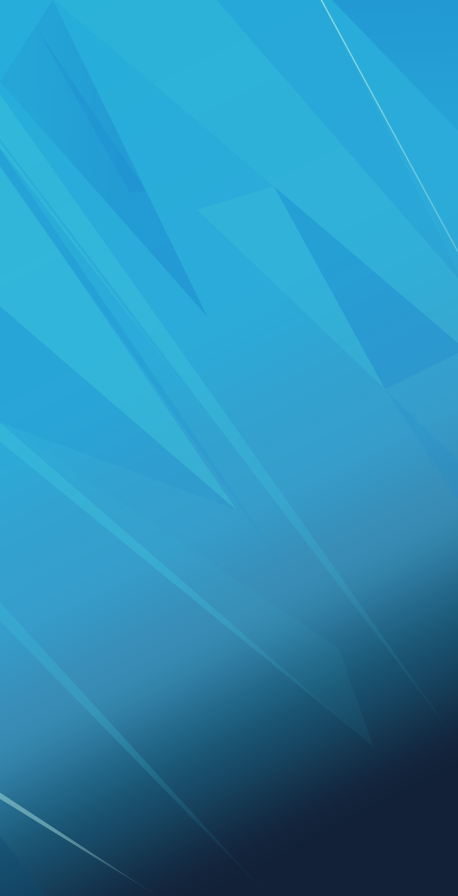
A Shadertoy shader for this background:

```glsl
// Blue backdrop of slanted translucent shards and light rays, falling to navy at the lower right.
#define CANVAS_ASPECT 0.5117
#define DUSK_SLOPE 0.51
#define RAY_STRENGTH 0.42
#define LIGHT vec3(0.24, 0.77, 0.86)
#define SHADE vec3(0.11, 0.54, 0.81)
#define GLINT vec3(0.72, 0.93, 0.90)

float cross2(vec2 a, vec2 b) { return a.x * b.y - a.y * b.x; }

// Signed distance to the line through a and b.
float edgeDistance(vec2 p, vec2 a, vec2 b) {
    return cross2(normalize(b - a), p - a);
}

// Smooth coverage of a triangle, for either winding.
float shard(vec2 p, vec2 a, vec2 b, vec2 c) {
    float winding = -sign(cross2(b - a, c - a));
    float d = max(edgeDistance(p, a, b) * winding,
              max(edgeDistance(p, b, c) * winding,
                  edgeDistance(p, c, a) * winding));
    return clamp(0.5 - d * iResolution.y, 0.0, 1.0);
}

// Narrow wedge from the left side, fading towards its tip.
float ray(vec2 p, float top, float bottom, vec2 tip) {
    float fade = 1.0 - 0.85 * smoothstep(0.3, 1.0, p.x / tip.x);
    return fade * shard(p, vec2(-0.001, top), vec2(-0.001, bottom), tip);
}

// Smooth line whose brightness fades from a to b.
float glint(vec2 p, vec2 a, vec2 b, float halfWidth) {
    vec2 ab = b - a;
    float t = clamp(dot(p - a, ab) / dot(ab, ab), 0.0, 1.0);
    float d = length(p - a - ab * t) - halfWidth;
    return clamp(0.5 - d * iResolution.y, 0.0, 1.0) * mix(1.0, 0.5, t);
}

// Slanted gradient from sky cyan to navy.
vec3 background(vec2 p) {
    float s = 1.0 - p.y + DUSK_SLOPE * p.x;
    vec3 c = mix(vec3(0.15, 0.68, 0.85), vec3(0.17, 0.67, 0.85), smoothstep(0.0, 0.5, s));
    c = mix(c, vec3(0.21, 0.62, 0.80), smoothstep(0.45, 0.70, s));
    c = mix(c, vec3(0.22, 0.55, 0.71), smoothstep(0.68, 0.83, s));
    c = mix(c, vec3(0.10, 0.34, 0.46), smoothstep(0.81, 0.98, s));
    return mix(c, vec3(0.07, 0.13, 0.22), smoothstep(0.93, 1.12, s));
}

void mainImage(out vec4 fragColor, in vec2 fragCoord) {
    vec2 p = fragCoord / iResolution.xy * vec2(CANVAS_ASPECT, 1.0);
    vec3 col = background(p);

    // Broad shards at the upper right
    float band = shard(p, vec2(0.06, 1.001), vec2(0.241, 1.001), vec2(0.754, 0.411));
    col = mix(col, LIGHT, 0.22 * band);
    float gap = shard(p, vec2(0.241, 1.001), vec2(0.359, 1.001), vec2(0.52, 0.68));
    col = mix(col, SHADE, 0.12 * gap);
    float corner = shard(p, vec2(0.37, 1.001), vec2(0.53, 1.001), vec2(0.53, 0.835));
    col = mix(col, SHADE, corner * mix(0.25, 0.55, smoothstep(0.85, 1.0, p.y)));
    float facet = shard(p, vec2(0.306, 0.792), vec2(0.52, 0.61), vec2(0.43, 0.566));
    col = mix(col, SHADE, 0.36 * facet);
    float lowerFacet = shard(p, vec2(0.43, 0.566), vec2(0.52, 0.478), vec2(0.52, 0.43));
    col = mix(col, SHADE, 0.22 * lowerFacet);
    float blade = shard(p, vec2(0.22, 0.766), vec2(0.306, 0.792), vec2(0.43, 0.566));
    col = mix(col, LIGHT, 0.28 * blade);

    // Dark spike and its inner fold at the upper left
    float spike = shard(p, vec2(0.059, 1.0), vec2(0.0, 0.909), vec2(0.232, 0.646));
    col = mix(col, SHADE, spike * mix(0.2, 0.5, smoothstep(0.0, 0.16, p.x)));
    float fold = shard(p, vec2(0.04, 0.97), vec2(0.163, 0.787), vec2(0.145, 0.785));
    col = mix(col, SHADE, 0.35 * fold);

    // Large shards on the left
    float wedge = shard(p, vec2(-0.001, 0.818), vec2(-0.001, 0.659), vec2(0.264, 0.431));
    col = mix(col, LIGHT, 0.40 * wedge);
    float under = shard(p, vec2(-0.001, 0.659), vec2(0.264, 0.431), vec2(-0.001, 0.529));
    col = mix(col, SHADE, 0.18 * under);
    float veil = shard(p, vec2(0.0, 0.53), vec2(0.378, 0.277), vec2(0.417, 0.167));
    col = mix(col, LIGHT, 0.06 * veil);
    col = mix(col, SHADE, 0.30 * ray(p, 0.835, 0.815, vec2(0.384, 0.27)));

    // Rays falling from the left side
    float rays = ray(p, 0.896, 0.846, vec2(0.501, 0.186));
    rays = max(rays, ray(p, 0.843, 0.836, vec2(0.25, 0.51)));
    rays = max(rays, ray(p, 0.529, 0.508, vec2(0.417, 0.167)));
    rays = max(rays, 0.6 * ray(p, 0.329, 0.308, vec2(0.30, 0.0)));
    col = mix(col, LIGHT, RAY_STRENGTH * rays);

    // Bright hairlines and the shaded lower corner
    col = mix(col, GLINT, 0.7 * glint(p, vec2(0.359, 1.0), vec2(0.511, 0.72), 0.0008));
    col = mix(col, GLINT, 0.45 * ray(p, 0.116, 0.109, vec2(0.176, 0.0)));
    float foot = shard(p, vec2(-0.001, 0.069), vec2(-0.001, -0.001), vec2(0.052, -0.001));
    col = mix(col, vec3(0.06, 0.28, 0.43), 0.4 * foot);

    fragColor = vec4(col, 1.0);
}
```
